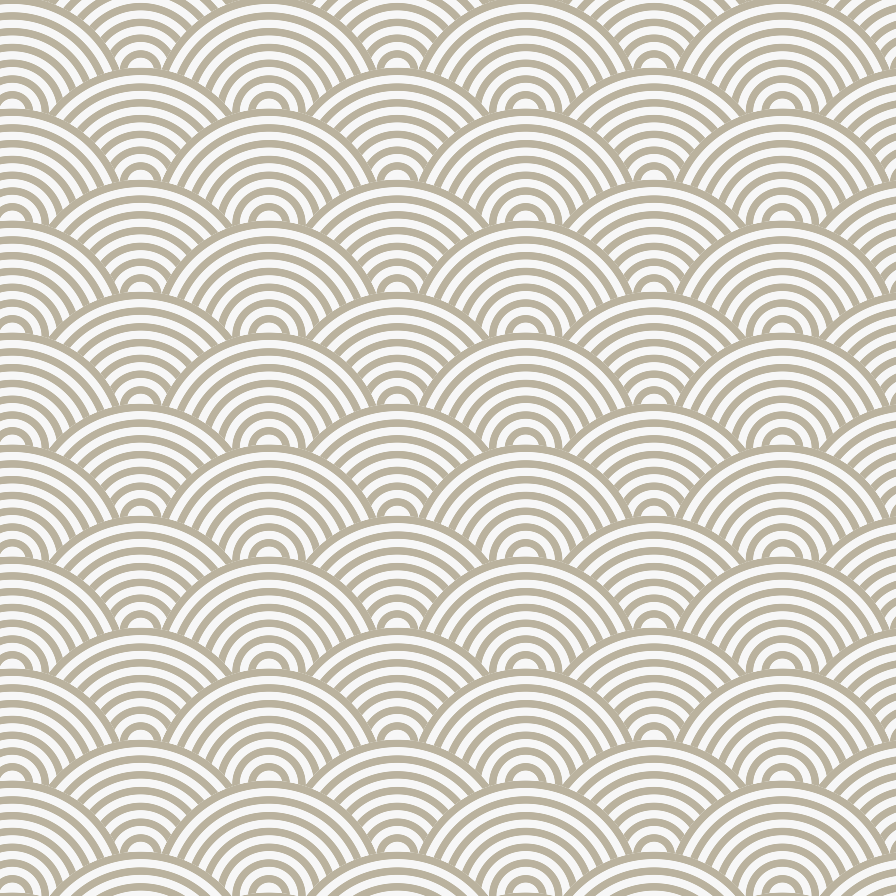
A Shadertoy shader for this pattern:

```glsl
// Ink coverage of the concentric rings at radius r inside a scale of radius R
float ringInk(float r, float R, float px) {
    float depth = min(R - r, 0.1185); // keeps the central dome plain
    float pitch = 0.0176;
    float fromLine = abs(mod(depth - 0.0042 + 0.5 * pitch, pitch) - 0.5 * pitch);
    return 1.0 - smoothstep(-0.5 * px, 0.5 * px, fromLine - 0.0042);
}

void mainImage(out vec4 fragColor, in vec2 fragCoord) {
    float px = 1.0 / iResolution.y;
    vec2 p = fragCoord * px;
    vec2 cell = vec2(0.2865, 0.125);
    float R = 0.129;
    float row = floor(p.y / cell.y);
    float ink = 1.0;

    // Overlap the scales from back to front; the two columns are staggered
    for (int i = 0; i < 4; i++) {
        float shifted = float(1 - i % 2);
        vec2 center = vec2(0.0137 + 0.5 * cell.x * shifted,
                           (row - float(i / 2)) * cell.y + 0.0456 * shifted);
        vec2 q = p - center;
        q.x -= cell.x * round(q.x / cell.x);
        float r = length(q);
        float cover = 1.0 - smoothstep(-0.5 * px, 0.5 * px, r - R);
        ink = mix(ink, ringInk(r, R, px), cover);
    }

    vec3 paper = vec3(0.97);
    vec3 taupe = vec3(0.73, 0.70, 0.62);
    fragColor = vec4(mix(paper, taupe, ink), 1.0);
}
```
